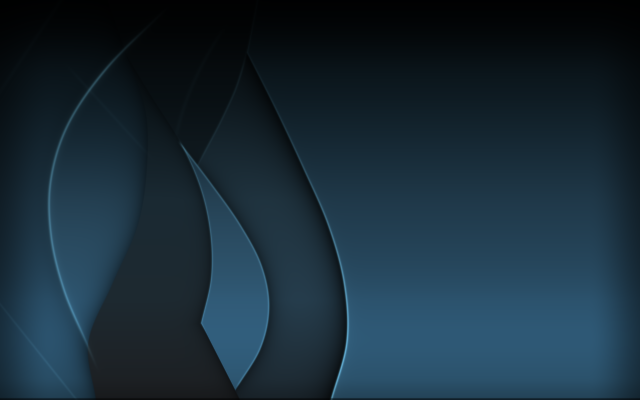
A Shadertoy shader for this background:

```glsl
const vec3 RIM = vec3(0.32, 0.53, 0.60);

// Signed distance to a smooth edge x(y) through seven evenly spaced knots.
float curveEdge(vec2 p, float top, float bottom, float knots[7]) {
    float spacing = (bottom - top) / 6.0;
    float s = clamp((p.y - top) / spacing, 0.0, 6.0);
    int i = min(int(s), 5);
    float t = s - float(i);
    float b = knots[i];
    float c = knots[i + 1];
    float a = i > 0 ? knots[i - 1] : 2.0 * b - c;
    float d = i < 5 ? knots[i + 2] : 2.0 * c - b;
    float k1 = 0.5 * (c - a);
    float k2 = a - 2.5 * b + 2.0 * c - 0.5 * d;
    float k3 = 0.5 * (d - a) + 1.5 * (b - c);
    float x = b + t * (k1 + t * (k2 + t * k3));
    float slope = (k1 + t * (2.0 * k2 + 3.0 * t * k3)) / spacing;
    x += slope * (p.y - top - s * spacing);
    return (p.x - x) / sqrt(1.0 + slope * slope);
}

// Signed distance to a straight edge, positive on its right side.
float lineEdge(vec2 p, vec2 a, vec2 b) {
    vec2 dir = normalize(b - a);
    return (p.x - a.x) * dir.y - (p.y - a.y) * dir.x;
}

float cover(float d, float px) { return smoothstep(-px, px, d); }

float band(float y, float low, float high, float soft) {
    return smoothstep(low - soft, low + soft, y) * (1.0 - smoothstep(high - soft, high + soft, y));
}

float shadow(float d, float strength, float width) {
    return 1.0 - strength * exp(-max(d, 0.0) / width);
}

float rim(float d, float width) { return exp(-d * d / (width * width)); }

// Five colour stops spread evenly from top to bottom.
vec3 ramp(float y, vec3 a, vec3 b, vec3 c, vec3 d, vec3 e) {
    float s = clamp(y, 0.0, 1.0) * 4.0;
    vec3 col = mix(a, b, clamp(s, 0.0, 1.0));
    col = mix(col, c, clamp(s - 1.0, 0.0, 1.0));
    col = mix(col, d, clamp(s - 2.0, 0.0, 1.0));
    return mix(col, e, clamp(s - 3.0, 0.0, 1.0));
}

void mainImage(out vec4 fragColor, in vec2 fragCoord) {
    vec2 uv = fragCoord / iResolution.xy;
    vec2 p = vec2(uv.x * 1.6, 1.0 - uv.y);
    float px = 1.0 / iResolution.y;
    float y = p.y;

    // Panel edges
    float outer = min(
        curveEdge(p, 0.131, 1.0, float[7](0.617, 0.690, 0.758, 0.821, 0.860, 0.866, 0.827)),
        lineEdge(p, vec2(0.643, 0.0), vec2(0.617, 0.131)));
    float fold = curveEdge(p, 0.131, 0.412, float[7](0.617, 0.604, 0.588, 0.567, 0.544, 0.519, 0.494));
    float stem = min(
        curveEdge(p, 0.129, 0.808, float[7](0.310, 0.379, 0.450, 0.500, 0.525, 0.527, 0.502)),
        lineEdge(p, vec2(0.502, 0.808), vec2(0.600, 1.0)));
    float petal = curveEdge(p, 0.354, 0.973, float[7](0.448, 0.527, 0.600, 0.654, 0.673, 0.652, 0.590));
    float inner = curveEdge(p, 0.129, 1.0, float[7](0.313, 0.363, 0.367, 0.344, 0.281, 0.221, 0.240));
    float leaf = curveEdge(p, 0.031, 0.865, float[7](0.406, 0.267, 0.171, 0.127, 0.127, 0.160, 0.219));

    // Surface colours
    vec3 backdrop = ramp(y, vec3(0.004, 0.012, 0.016), vec3(0.056, 0.108, 0.138),
        vec3(0.122, 0.220, 0.285), vec3(0.162, 0.303, 0.398), vec3(0.160, 0.300, 0.390));
    backdrop += vec3(0.020, 0.045, 0.065) * rim(y - 0.85, 0.11);
    vec3 slate = ramp(y, vec3(0.008, 0.016, 0.020), vec3(0.055, 0.095, 0.117),
        vec3(0.125, 0.203, 0.250), vec3(0.150, 0.243, 0.305), vec3(0.112, 0.155, 0.185));
    vec3 charcoal = ramp(y, vec3(0.008, 0.016, 0.020), vec3(0.042, 0.075, 0.092),
        vec3(0.102, 0.162, 0.198), vec3(0.115, 0.160, 0.188), vec3(0.110, 0.118, 0.128));
    vec3 bright = backdrop * 1.02 + vec3(0.02, 0.03, 0.035) * band(y, 0.45, 0.75, 0.15);

    // Backdrop and broad dark panel
    float outside = cover(outer, px);
    vec3 col = mix(slate * shadow(-outer, 0.75, 0.030), backdrop, outside);
    col = mix(col, charcoal * 0.80, (1.0 - cover(fold, px)) * (1.0 - outside));
    col *= mix(shadow(petal, 0.45 * band(y, 0.40, 1.0, 0.06), 0.020), 1.0, outside);

    // Bright petal and central stem
    float petalMask = (1.0 - cover(petal, px)) * cover(stem, px);
    col = mix(col, bright * 1.03, petalMask);
    col = mix(charcoal * shadow(-stem, 0.40, 0.016), col, cover(stem, px));

    // Left leaf and the ground beside it
    float leftSide = 1.0 - cover(inner, px);
    vec3 ground = backdrop * 0.95 * shadow(-leaf, 0.22, 0.020);
    vec3 leftColor = mix(ground, bright, cover(leaf, px)) * shadow(-inner, 0.45, 0.028);
    col = mix(col, leftColor, leftSide);

    // Lit rims
    float outerGlow = rim(outer - 0.001, 0.0030) + 0.12 * outside * exp(-max(outer, 0.0) / 0.012);
    float light = outerGlow * mix(0.05, 0.62, smoothstep(0.1, 1.0, y));
    light += 0.09 * rim(fold, 0.003) * band(y, 0.15, 0.41, 0.04) * cover(petal, px);
    light += 0.20 * rim(stem - 0.001, 0.0028) * band(y, 0.36, 0.82, 0.02);
    light += 0.24 * rim(petal + 0.001, 0.0028) * band(y, 0.36, 0.965, 0.01);
    float leafFade = band(y, 0.12, 0.86, 0.08) * 0.36 + 0.06 * band(y, 0.03, 0.12, 0.02);
    light += leafFade * (rim(leaf, 0.0034) + 0.15 * rim(leaf, 0.012));

    // Faint crossing folds
    light += 0.09 * rim(lineEdge(p, vec2(0.0, 0.760), vec2(0.192, 1.0)), 0.003) * leftSide;
    light += 0.03 * rim(lineEdge(p, vec2(0.208, 0.208), vec2(0.369, 0.385)), 0.004) * band(y, 0.18, 0.38, 0.03);
    light += 0.03 * rim(lineEdge(p, vec2(0.125, 0.042), vec2(0.0, 0.229)), 0.005);
    float veil = lineEdge(p, vec2(0.552, 0.083), vec2(0.442, 0.333)) + 0.8 * (y - 0.083) * (0.333 - y);
    light += 0.03 * rim(veil, 0.005) * band(y, 0.08, 0.34, 0.03);
    col += RIM * light;

    // Darkened frame
    float side = min(p.x, 1.6 - p.x);
    col *= mix(0.50, 1.0, smoothstep(-0.03, 0.13, side));
    col *= mix(0.40, 1.0, smoothstep(0.0, 0.20, y));
    col *= mix(0.86, 1.0, smoothstep(0.0, 0.06, 1.0 - y));
    col *= mix(0.45, 1.0, smoothstep(0.002, 0.007, 1.0 - y));
    fragColor = vec4(clamp(col, 0.0, 1.0), 1.0);
}
```
